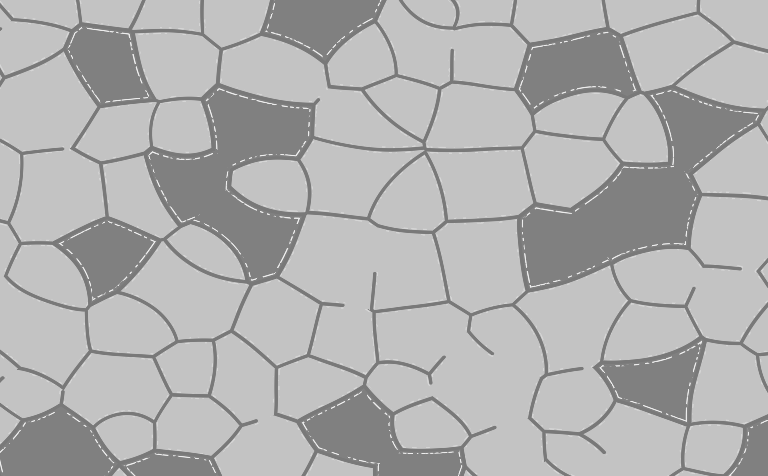
A Shadertoy shader for this pattern:

```glsl
const vec3  LIGHT_STONE = vec3(0.765);
const vec3  DARK_STONE  = vec3(0.502);
const vec3  JOINT       = vec3(0.475);
const vec3  DARK_RIM    = vec3(0.93);
const vec3  LIGHT_HALO  = vec3(0.84);
const float ROWS        = 7.5;     // stones per canvas height
const float STRETCH     = 1.2;     // width over height of a stone
const float JITTER      = 0.84;
const float JOINT_HALF  = 0.0036;  // half width of the joint lines
const float RIM_OFFSET  = 0.0078;  // rim distance from the joint centre
const float RIM_HALF    = 0.0013;
const float HALO_OFFSET = 0.0058;
const float DASH_SCALE  = 105.0;
const float GAP_SHARE   = 0.14;    // share of joints that stop halfway
const float WARP_SCALE  = 6.0;
const float WARP_AMOUNT = 0.016;
const vec2  DARK_BLOCK  = vec2(3.0, 2.0); // one dark stone per block

vec2 hash2(vec2 p) {
    vec3 q = fract(p.xyx * vec3(0.1031, 0.1030, 0.0973));
    q += dot(q, q.yzx + 33.33);
    return fract((q.xx + q.yz) * q.zy);
}

float gradientDot(vec2 corner, vec2 offset) {
    return dot(hash2(corner + 71.0) * 2.0 - 1.0, offset);
}

float gradientNoise(vec2 p) {
    vec2 i = floor(p), f = fract(p), u = f * f * (3.0 - 2.0 * f);
    vec2 e = vec2(1.0, 0.0);
    return mix(mix(gradientDot(i, f), gradientDot(i + e, f - e), u.x),
               mix(gradientDot(i + e.yx, f - e.yx), gradientDot(i + 1.0, f - 1.0), u.x), u.y);
}

// Stone of a grid cell: centre, size weight, dark flag
vec4 stone(vec2 id) {
    vec2 centre = id + 0.5 + JITTER * (hash2(id + 13.0) - 0.5);
    vec2 block = floor(id / DARK_BLOCK);
    vec2 pick = floor(hash2(block + 37.0) * DARK_BLOCK);
    float dark = all(lessThan(abs(id - block * DARK_BLOCK - pick), vec2(0.5))) ? 1.0 : 0.0;
    float size = hash2(id + 91.0).x;
    return vec4(centre, mix(mix(0.75, 1.25, size), mix(1.0, 1.22, size), dark), dark);
}

// Soft band of given half width around zero
float band(float d, float halfWidth, float pixel) {
    return 1.0 - smoothstep(-0.5 * pixel, 0.5 * pixel, abs(d) - halfWidth);
}

void mainImage(out vec4 fragColor, in vec2 fragCoord) {
    float pixel = 1.0 / iResolution.y;
    vec2 canvas = fragCoord * pixel;
    vec2 p = canvas + WARP_AMOUNT * vec2(gradientNoise(canvas * WARP_SCALE),
                                         gradientNoise(canvas * WARP_SCALE + 40.0));
    vec2 toGrid = ROWS / vec2(STRETCH, 1.0);
    vec2 q = p * toGrid;
    vec2 base = floor(q);

    // Nearest stone; weighted distances give round, arched borders
    float nearest = 1e3;
    vec2 ownId = base;
    vec4 own = vec4(0.0);
    for (int y = -2; y <= 2; y++)
    for (int x = -2; x <= 2; x++) {
        vec2 id = base + vec2(x, y);
        vec4 s = stone(id);
        float d = length(q - s.xy) / s.z;
        if (d < nearest) { nearest = d; ownId = id; own = s; }
    }

    // Distance to the closest joint, in canvas heights
    vec2 ownSlope = normalize(q - own.xy + 1e-5) / own.z * toGrid;
    float edge = 1.0;
    for (int y = -2; y <= 2; y++)
    for (int x = -2; x <= 2; x++) {
        vec2 id = base + vec2(x, y);
        vec4 s = stone(id);
        bool merged = own.w * s.w > 0.5;
        if (id == ownId || merged) continue;
        vec2 r = q - s.xy;
        vec2 slope = normalize(r + 1e-5) / s.z * toGrid;
        float d = (length(r) / s.z - nearest) / max(length(slope - ownSlope), 1e-4);

        // Some joints between light stones end in a round tip
        if (own.w + s.w < 0.5 && hash2(id + ownId + 57.0).x < GAP_SHARE) {
            vec2 across = s.xy - own.xy;
            vec2 along = normalize(vec2(-across.y, across.x));
            along *= along.x < 0.0 ? -1.0 : 1.0;
            float past = dot(q - 0.5 * (s.xy + own.xy), along) / ROWS;
            d = length(vec2(d, max(past, 0.0)));
        }
        edge = min(edge, d);
    }

    // Fill, broken bright rims, then joints
    float dash = gradientNoise(canvas * DASH_SCALE);
    float rim = band(edge - RIM_OFFSET, RIM_HALF, pixel) * smoothstep(-0.12, 0.0, dash);
    float halo = band(edge - HALO_OFFSET, RIM_HALF, pixel) * smoothstep(0.08, 0.2, dash);
    vec3 light = mix(LIGHT_STONE, LIGHT_HALO, halo);
    vec3 dark = mix(DARK_STONE, DARK_RIM, rim);
    vec3 color = mix(light, dark, own.w);
    color = mix(color, JOINT, band(edge, JOINT_HALF, pixel));
    fragColor = vec4(color, 1.0);
}
```
